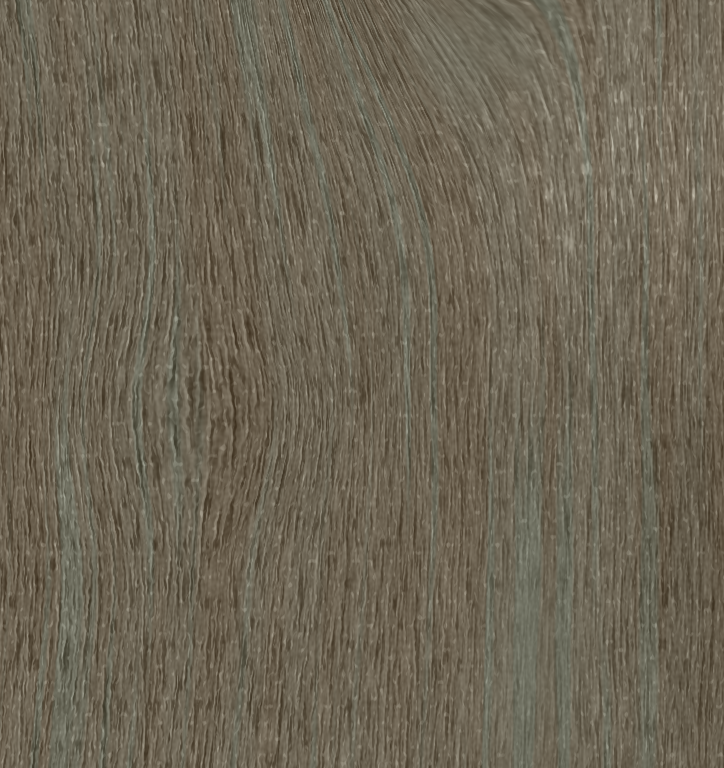
Give the GLSL for this texture, as a WebGL 2 fragment shader.

```glsl
#version 300 es
precision highp float;
// Brushed grey-brown oak: upright grain that parts around a knot and leans at the top.
// Gradient noise, stretched along the bent grain, gives fibres, embossed pores,
// grey-green streaks and brown bands; a soft glare lies on the upper right.
uniform vec2 u_resolution;
out vec4 fragColor;

const vec3 WOOD = vec3(0.427, 0.396, 0.332);
const vec3 SHADE_TINT = vec3(0.98, 1.02, 1.02);
const vec3 GREEN_SHIFT = vec3(-0.016, 0.018, 0.024);
const vec3 BROWN_SHIFT = vec3(0.003, -0.009, -0.013);

vec2 gradient(vec2 cell) {
    vec3 h = fract(cell.xyx * vec3(0.1031, 0.1030, 0.0973));
    h += dot(h, h.yzx + 33.33);
    float angle = 6.2832 * fract((h.x + h.y) * h.z);
    return vec2(cos(angle), sin(angle));
}

// Gradient noise, roughly -1 to 1
float noise(vec2 p) {
    vec2 i = floor(p), f = fract(p);
    vec2 w = f * f * f * (f * (f * 6.0 - 15.0) + 10.0);
    float a = dot(gradient(i), f);
    float b = dot(gradient(i + vec2(1, 0)), f - vec2(1, 0));
    float c = dot(gradient(i + vec2(0, 1)), f - vec2(0, 1));
    float d = dot(gradient(i + vec2(1, 1)), f - vec2(1, 1));
    return 1.5 * mix(mix(a, b, w.x), mix(c, d, w.x), w.y);
}

// Noise drawn out along the grain, with its own seed
float grain(vec2 g, float across, float along, float seed) {
    return noise(g * vec2(across, along) + seed * vec2(17.3, 9.7));
}

float blob(vec2 p, vec2 center, vec2 radius) {
    vec2 d = (p - center) / radius;
    return exp(-dot(d, d));
}

// Maps canvas position to (across grain, along grain)
vec2 bendGrain(vec2 p, float rough) {
    float part = (p.x - 0.25) * 0.46 * blob(p, vec2(0.25, 0.46), vec2(0.14, 0.13));
    float rise = max(p.y - 0.58, 0.0);
    float lean = 0.72 * rise * rise * exp(-pow((p.x - 0.54) / 0.18, 2.0));
    float bow = 0.10 * (p.y - 0.45) * (p.y - 0.45) * smoothstep(0.9, 0.3, p.x);
    float sway = 0.004 * noise(p * vec2(7.0, 5.0));
    float crinkle = mix(0.0004, 0.0012, rough) * noise(p * vec2(90.0, 80.0) + 4.0);
    return vec2(p.x - part + lean + bow + sway + crinkle, p.y);
}

// Depth of the open pores, 0 on the surface to 1 in a groove
float pores(vec2 g) {
    float longPores = smoothstep(0.15, 0.58, grain(g, 215.0, 12.0, 1.0));
    float shortPores = smoothstep(0.18, 0.60, grain(g, 255.0, 38.0, 2.0));
    return max(longPores, 0.85 * shortPores);
}

// Fine and medium fibre brightness
float fibres(vec2 g) {
    return 0.060 * grain(g, 300.0, 30.0, 3.0)
         + 0.046 * grain(g, 170.0, 7.0, 4.0)
         + 0.022 * grain(g, 75.0, 3.0, 5.0)
         + 0.040 * grain(g, 270.0, 150.0, 11.0);
}

// Broad light: glare on the upper right, darker lower right edge
float lighting(vec2 p) {
    float glare = 0.038 * blob(p, vec2(0.84, 0.80), vec2(0.25, 0.19));
    float edge = 0.036 * smoothstep(0.72, 0.96, p.x) * smoothstep(0.75, 0.3, p.y);
    return glare - edge + 0.006 * noise(p * 3.0 + 2.0);
}

void main() {
    vec2 p = gl_FragCoord.xy / u_resolution.y;
    float rough = smoothstep(0.75, 0.2, p.x);
    vec2 g = bendGrain(p, rough);

    // Two quiet patches where the pores close up
    float calm = max(blob(p, vec2(0.62, 0.94), vec2(0.09, 0.08)),
                     blob(p, vec2(0.70, 0.14), vec2(0.06, 0.17)));
    float open = (1.0 - 0.65 * calm) * mix(0.72, 1.0, rough);

    // Grooves with a lit edge beside each one
    float groove = pores(g);
    float litEdge = max(pores(g + vec2(0.0026, 0.0014)) - groove, 0.0);
    float shade = fibres(g) * mix(1.0, 0.65, calm);
    shade += open * (0.072 * litEdge - 0.108 * groove) + 0.008;

    // Growth rings, clearest round the knot and at the top curl
    float curl = max(blob(p, vec2(0.22, 0.46), vec2(0.12, 0.15)),
                     blob(p, vec2(0.46, 0.98), vec2(0.07, 0.09)));
    shade -= 0.050 * curl * smoothstep(0.05, 0.5, grain(g, 120.0, 9.0, 6.0));

    // Small bright flecks, longer and stronger in the glare
    float glint = blob(p, vec2(0.84, 0.79), vec2(0.22, 0.17));
    float fleck = smoothstep(0.32, 0.75, grain(g, 230.0, 95.0, 7.0));
    float sheen = smoothstep(0.20, 0.65, grain(g, 210.0, 32.0, 8.0));
    shade += 0.095 * fleck * (1.0 - 0.7 * calm) + 0.15 * sheen * glint;
    shade += lighting(p);

    // Long colour streaks and bands
    float streak = smoothstep(0.18, 0.55, grain(g, 58.0, 1.1, 9.0));
    float band = smoothstep(-0.2, 0.5, grain(g, 20.0, 1.0, 10.0));
    float green = clamp(0.85 * streak + 0.45 * calm, 0.0, 1.0);
    shade += 0.016 * green - 0.014 * band;

    vec3 color = WOOD + shade * SHADE_TINT;
    color += GREEN_SHIFT * green + BROWN_SHIFT * band * (1.0 - green);
    fragColor = vec4(clamp(color, 0.0, 1.0), 1.0);
}
```
